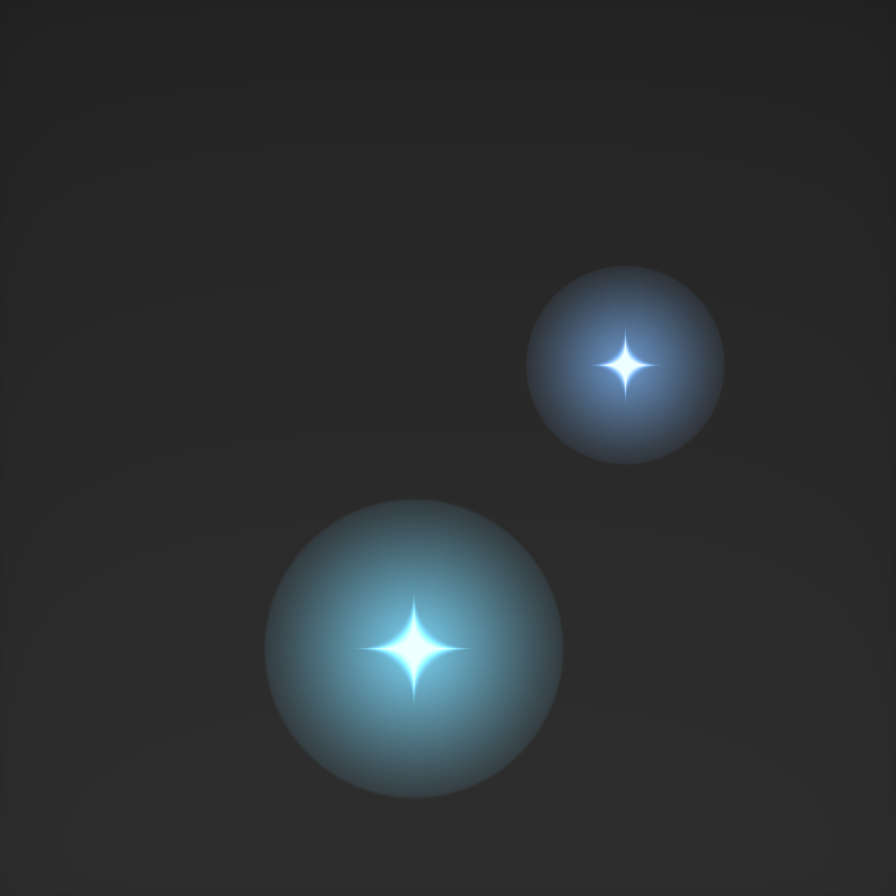
Write a WebGL 1 fragment shader that draws this background.

```glsl
precision highp float;
// Two glowing orbs with four-pointed sparkles on a dark, softly vignetted backdrop.
uniform vec2 u_resolution;

// Disc of light that fades outward and keeps a faint rim.
float orbGlow(vec2 p, float radius, float pixel) {
  float r = length(p) / radius;
  float fade = mix(0.1, 1.0, pow(max(1.0 - r, 0.0), 1.1));
  float edge = max(pixel / radius, 0.015);
  return fade * (1.0 - smoothstep(1.0 - edge, 1.0 + edge, r));
}

// Concave star field: 0 at the centre, 1 at the outline.
float starField(vec2 p, float reach) {
  vec2 q = sqrt(abs(p) / reach);
  return q.x + q.y;
}

vec3 addOrb(vec3 color, vec2 p, float radius, vec3 tint, float pixel) {
  color += tint * orbGlow(p, radius, pixel);
  float star = starField(p, radius * 0.32);
  // Coloured fringe, then the bright core
  color += tint * 0.55 * (1.0 - smoothstep(0.88, 1.22, star));
  return mix(color, vec3(0.93, 1.0, 1.0), 1.0 - smoothstep(0.78, 1.06, star));
}

void main() {
  float side = min(u_resolution.x, u_resolution.y);
  float pixel = 1.0 / side;
  vec2 uv = gl_FragCoord.xy / u_resolution;
  vec2 p = (gl_FragCoord.xy - 0.5 * u_resolution) / side + 0.5;

  // Backdrop: lighter towards the bottom, darker at the borders
  vec2 border = uv * (1.0 - uv);
  float vignette = pow(clamp(16.0 * border.x * border.y, 0.0, 1.0), 0.06);
  vec3 color = vec3(mix(0.185, 0.142, uv.y) * mix(0.72, 1.0, vignette));

  color = addOrb(color, p - vec2(0.462, 0.276), 0.1665, vec3(0.31, 0.66, 0.79), pixel);
  color = addOrb(color, p - vec2(0.698, 0.5925), 0.1107, vec3(0.27, 0.45, 0.66), pixel);

  gl_FragColor = vec4(clamp(color, 0.0, 1.0), 1.0);
}
```
